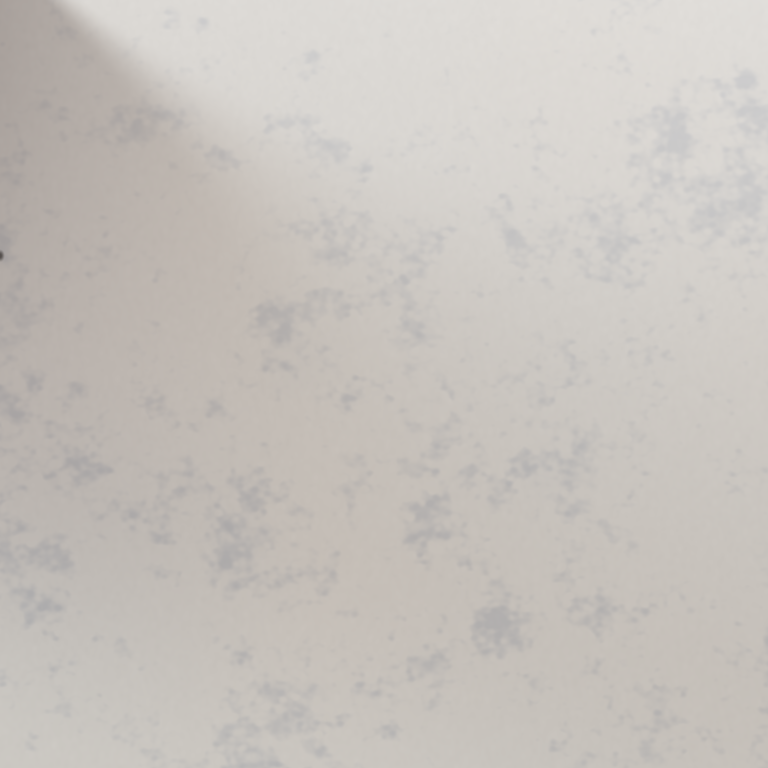
Give the GLSL for this texture, as a three.js fragment shader.

```glsl
varying vec2 vUv;

vec3 hash3(vec2 cell) {
  vec3 q = fract(vec3(cell.xyx) * vec3(0.1031, 0.1030, 0.0973));
  q += dot(q, q.yxz + 33.33);
  return fract((q.xxy + q.yzz) * q.zyx);
}

// Cellular noise: every cell adds one soft light or dark spot
float spots(vec2 p) {
  vec2 cell = floor(p);
  float sum = 0.0;
  for (int j = -1; j <= 1; j++) {
    for (int i = -1; i <= 1; i++) {
      vec2 neighbour = cell + vec2(float(i), float(j));
      vec3 h = hash3(neighbour + 71.0);
      vec2 away = p - neighbour - h.xy;
      float falloff = max(1.0 - dot(away, away), 0.0);
      sum += (h.z * 2.0 - 1.0) * falloff * falloff;
    }
  }
  return sum;
}

// Ragged specks with strong fine grain, slightly wider than tall
float specks(vec2 p) {
  float sum = 0.0;
  float weight = 0.8;
  float scale = 22.0;
  p.x *= 0.85;
  for (int i = 0; i < 4; i++) {
    sum += weight * spots(p * scale + float(i) * 17.3);
    weight *= 0.95;
    scale *= 1.9;
    p = mat2(0.96, 0.28, -0.28, 0.96) * p;
  }
  return sum;
}

// Shaded wall, crossed by light whose edge blurs as it runs down
vec3 wallLight(vec2 uv) {
  vec3 lit = mix(vec3(0.762, 0.746, 0.724), vec3(0.866, 0.856, 0.841), uv.y);
  lit += 0.022 * (uv.x - 0.55) * uv.y;

  vec3 shade = mix(vec3(0.730, 0.704, 0.683), vec3(0.768, 0.740, 0.711),
                   smoothstep(0.0, 0.45, uv.x));
  float corner = exp(-uv.x * 7.0) * smoothstep(0.35, 1.0, uv.y);
  shade = mix(shade, vec3(0.640, 0.612, 0.595), corner * 0.85);
  float floorGlow = 1.0 - smoothstep(0.0, 0.42, uv.y + 0.25 * uv.x);
  shade = mix(shade, vec3(0.795, 0.780, 0.757), floorGlow);

  vec2 fromTop = uv - vec2(0.08, 1.0);
  float across = dot(fromTop, vec2(0.66, 0.75));
  float along = max(dot(fromTop, vec2(0.75, -0.66)), 0.0);
  float blur = 0.018 + 0.09 * along + 0.5 * along * along;
  return mix(shade, lit, smoothstep(-blur, blur, across));
}

void main() {
  vec2 uv = vUv;
  vec3 colour = wallLight(uv);

  // Faint blue-grey specks everywhere, gathered in loose clusters low down
  float cluster = spots(uv * 6.0 + 3.7) + 0.7 * spots(uv * 12.0 + 8.1);
  float low = 1.0 - smoothstep(0.25, 0.85, uv.y);
  float stain = smoothstep(0.1, 2.6, specks(uv) + 0.75 * cluster + 0.35 * low);
  colour *= mix(vec3(1.0), vec3(0.898, 0.912, 0.940), stain * (0.75 + 0.25 * low));

  // Hazy smudges under the densest clusters
  float haze = smoothstep(0.3, 1.3, cluster) * low;
  colour *= mix(vec3(1.0), vec3(0.975, 0.981, 0.990), haze);

  // Broad tint drift and fine plaster grain
  colour += vec3(0.003, 0.0, -0.002) * spots(uv * 3.0 + 12.4);
  colour += 0.004 * spots(uv * vec2(170.0, 130.0)) + 0.003;

  // Small dark chip on the left edge
  float chip = length((uv - vec2(0.0, 0.667)) * vec2(1.0, 0.75));
  colour = mix(colour, vec3(0.25, 0.23, 0.22), 0.8 * (1.0 - smoothstep(0.001, 0.007, chip)));

  gl_FragColor = vec4(colour, 1.0);
}
```
